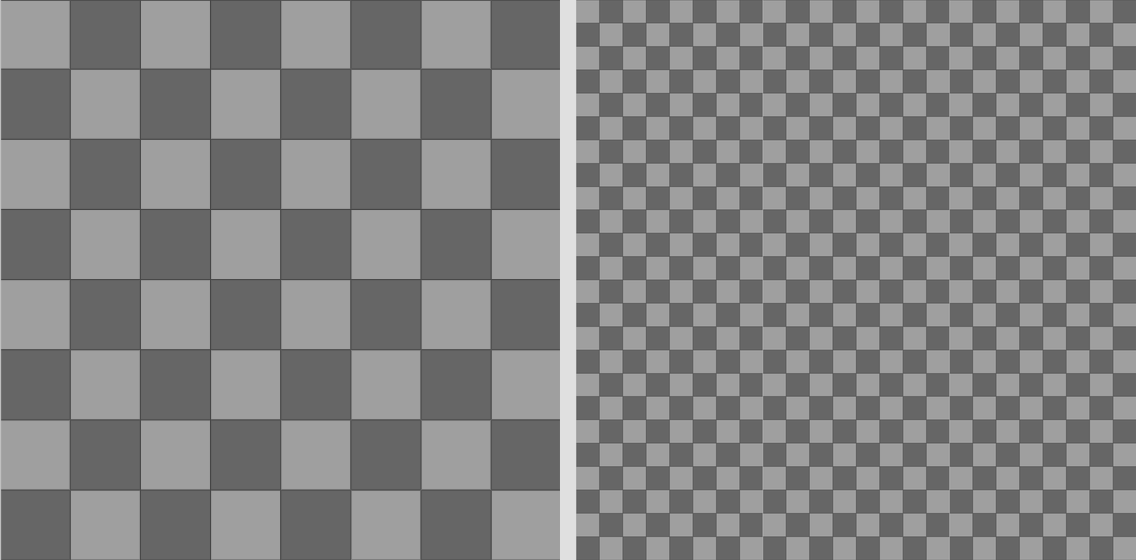
Left, the tile; right, the same tile 3 across and 3 down.
Reproduce this pattern procedurally as a three.js fragment shader.

```glsl
varying vec2 vUv;

const float REPEATS = 8.0;            // squares across and down
const float LINE_WIDTH = 0.00195;
const float EDGE_SOFT = 0.00098;
const float JOINT_DRIFT = 0.00027;    // added shift from one joint to the next
const vec2 CENTER_JOINT = vec2(3.0, 5.0);
const vec2 CENTER_SHIFT = vec2(0.00098);
const float PALE_POSITION = 0.00098;  // pale upright joint where the columns wrap
const vec3 DARK = vec3(0.40);
const vec3 LIGHT = vec3(0.624);
const vec3 JOINT = vec3(0.26);
const vec3 PALE_JOINT = vec3(0.76);

// Square wave per axis, flipping sign softly at each joint
vec2 squareWave(vec2 joint, vec2 dist) {
  return (1.0 - 2.0 * mod(joint, 2.0)) * clamp(dist / EDGE_SOFT, -1.0, 1.0);
}

// Soft coverage of a thin line at a distance from its middle
vec2 lineCoverage(vec2 dist) {
  return clamp(1.0 - abs(dist) / LINE_WIDTH, 0.0, 1.0);
}

void main() {
  // Nearest joint per axis; the drift restarts at the wrap
  vec2 joint = mod(floor(vUv * REPEATS + 0.5), REPEATS);
  vec2 drift = CENTER_SHIFT + JOINT_DRIFT * (joint - CENTER_JOINT);
  vec2 fromJoint = (fract(vUv * REPEATS + 0.5) - 0.5) / REPEATS;
  vec2 dist = fromJoint - drift;

  // Alternating squares
  vec2 wave = squareWave(joint, dist);
  vec3 color = mix(LIGHT, DARK, 0.5 + 0.5 * wave.x * wave.y);

  // Dark joints between the squares
  vec2 line = lineCoverage(dist);
  float wrapJoint = 1.0 - step(0.5, joint.x);
  line.x *= 1.0 - wrapJoint;
  color = mix(color, JOINT, max(line.x, line.y));

  // Pale joint between the last and first columns
  float pale = wrapJoint * lineCoverage(vec2(fromJoint.x - PALE_POSITION)).x;
  color = mix(color, PALE_JOINT, pale);

  gl_FragColor = vec4(color, 1.0);
}
```
